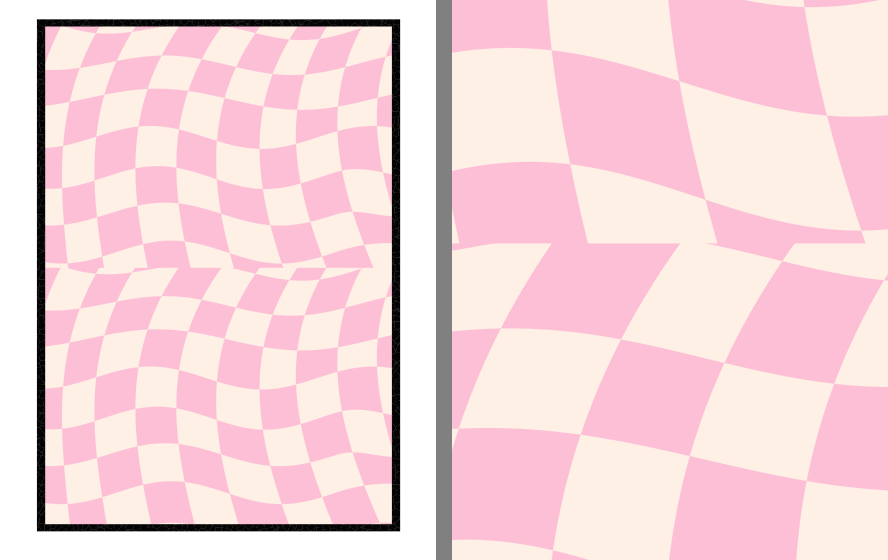
Left: the whole. Right: its middle third, enlarged.
This pattern is drawn by a Shadertoy shader. Its source:

```glsl
#define CANVAS vec2(608.0, 782.0)
#define OUTER vec4(51.5, 27.0, 558.0, 742.0)
#define INNER vec4(63.0, 37.0, 546.5, 732.0)
#define SEAM 374.0
#define PERIOD 336.0
#define GRAIN 9.0
#define PINK vec3(0.99, 0.75, 0.84)
#define CREAM vec3(1.0, 0.94, 0.902)
#define INK vec3(0.015)
#define CRACK vec3(0.12)

const float TAU = 6.2831853;

// Resting x of each upright line
const float columnBase[10] = float[10](
    40.0, 88.0, 133.0, 190.0, 247.0, 302.0, 362.0, 413.0, 472.0, 528.0);

// Mean height, crest position and wavelength of each level line
const vec3 rowWave[8] = vec3[8](
    vec3(46.0, 430.0, 300.0), vec3(92.0, 410.0, 350.0),
    vec3(139.0, 422.0, 400.0), vec3(192.0, 365.0, 310.0),
    vec3(248.0, 370.0, 300.0), vec3(299.0, 390.0, 320.0),
    vec3(352.0, 392.0, 306.0), vec3(410.0, 390.0, 300.0));

vec2 hash22(vec2 p) {
    vec3 q = fract(p.xyx * vec3(0.1031, 0.1030, 0.0973));
    q += dot(q, q.yzx + 33.33);
    return fract((q.xx + q.yz) * q.zy);
}

float columnX(int index, float y) {
    float i = float(index);
    float t = (y - 204.0) / 160.0;
    float lean = -20.5 + 31.5 * smoothstep(4.0, 9.0, i);
    float bow = 39.0 - 0.5 * (i - 6.0) * (i - 6.0);
    return columnBase[index] + lean * t + bow * t * t + 8.0 * (t - t * t * t);
}

float rowY(int index, float x) {
    float j = float(index);
    vec3 wave = rowWave[index];
    float height = min(12.0 + 1.3 * j, 16.0);
    float y = wave.x + height * cos(TAU * (x - wave.y) / wave.z);
    // The upper lines arch; the lower ones lift near the right edge
    float arch = (x - 340.0) / 200.0;
    y -= 11.0 * exp(-j) * arch * arch;
    float offset = j - 4.8;
    return y + 20.0 * smoothstep(470.0, 550.0, x) * exp(-1.2 * offset * offset);
}

// Each line crossed flips the sign, giving smooth checks
float checks(vec2 p, float px) {
    float parity = 1.0;
    for (int i = 0; i < 10; i++)
        parity *= clamp(1.8 * (p.x - columnX(i, p.y)) / px, -1.0, 1.0);
    for (int j = 0; j < 8; j++)
        parity *= clamp(1.8 * (p.y - rowY(j, p.x)) / px, -1.0, 1.0);
    return 0.5 - 0.5 * parity;
}

float boxMask(vec2 p, vec4 box, float px) {
    vec2 inside = min(p - box.xy, box.zw - p);
    vec2 cover = clamp(inside / px + 0.5, 0.0, 1.0);
    return cover.x * cover.y;
}

// Fine leather cracks between scattered cells
float cracks(vec2 p) {
    vec2 cell = floor(p);
    vec2 nearest = vec2(8.0);
    for (int y = -1; y <= 1; y++)
        for (int x = -1; x <= 1; x++) {
            vec2 id = cell + vec2(x, y);
            float d = length(id + hash22(id) - p);
            nearest = d < nearest.x ? vec2(d, nearest.x)
                                    : vec2(nearest.x, min(nearest.y, d));
        }
    return 1.0 - smoothstep(0.02, 0.14, nearest.y - nearest.x);
}

void mainImage(out vec4 fragColor, in vec2 fragCoord) {
    vec2 p = fragCoord / iResolution.xy * CANVAS;
    p.y = CANVAS.y - p.y;
    float px = CANVAS.y / iResolution.y;

    // Two stacked copies of the warped checks
    float lower = clamp((p.y - SEAM) / px + 0.5, 0.0, 1.0);
    float pink = mix(checks(p, px), checks(p - vec2(0.0, PERIOD), px), lower);
    vec3 panel = mix(CREAM, PINK, pink);

    // Dark frame on a white wall
    vec3 frame = mix(INK, CRACK, cracks(p / GRAIN));
    vec3 color = mix(vec3(1.0), frame, boxMask(p, OUTER, px));
    color = mix(color, panel, boxMask(p, INNER, px));
    fragColor = vec4(color, 1.0);
}
```
